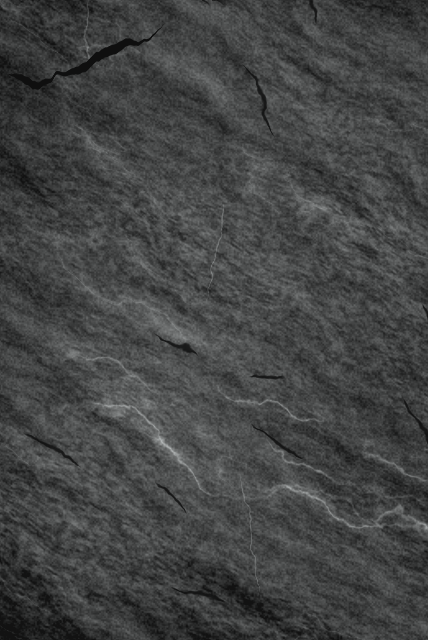
Write a Shadertoy shader that draws this texture.

```glsl
float hash(vec2 p) {
    vec3 q = fract(p.xyx * 0.1031);
    q += dot(q, q.yzx + 33.33);
    return fract((q.x + q.y) * q.z);
}

float noise(vec2 p) {
    vec2 i = floor(p), f = fract(p);
    f = f * f * (3.0 - 2.0 * f);
    return mix(mix(hash(i), hash(i + vec2(1, 0)), f.x),
               mix(hash(i + vec2(0, 1)), hash(i + vec2(1, 1)), f.x), f.y);
}

float fbm(vec2 p) {
    float sum = 0.0, amp = 0.5;
    for (int i = 0; i < 5; i++) {
        sum += amp * noise(p);
        p = mat2(1.6, 1.2, -1.2, 1.6) * p + 7.3;
        amp *= 0.5;
    }
    return sum;
}

mat2 rotation(float a) {
    return mat2(cos(a), -sin(a), sin(a), cos(a));
}

// Short tapered cracks, at most one per jittered grid cell
float cracks(vec2 p, float density, float tilt, float share, float thickness) {
    p += 0.04 * (vec2(fbm(p * 16.0), fbm(p * 16.0 + 40.0)) - 0.48);
    vec2 cell = floor(p * density);
    float mark = 0.0;
    for (int y = -1; y <= 1; y++)
    for (int x = -1; x <= 1; x++) {
        vec2 id = cell + vec2(x, y) + density * 13.0;
        if (hash(id + 3.7) > share) continue;
        vec2 jitter = 0.2 + 0.6 * vec2(hash(id + 11.0), hash(id + 23.0));
        vec2 d = p - (cell + vec2(x, y) + jitter) / density;
        d = rotation(tilt + 1.1 * (hash(id + 37.0) - 0.5)) * d;
        // rotation() maps the crack direction onto the x axis
        float along = abs(d.x) * density / mix(0.15, 0.4, hash(id + 51.0));
        float width = thickness * max(1.0 - along * along, 0.0);
        float body = 1.0 - smoothstep(width * 0.3, width + 0.0012, abs(d.y));
        mark = max(mark, body * (1.0 - smoothstep(0.7, 1.0, along)));
    }
    return mark;
}

// Bundle of pale strands falling to the right
float veinBand(vec2 p) {
    float glow = 0.0;
    for (int i = 0; i < 5; i++) {
        float f = float(i);
        float path = 0.52 - 0.41 * p.x - 0.028 * f
                   + 0.16 * (fbm(vec2(p.x * 6.0 + f * 17.0, p.y * 4.0)) - 0.48)
                   + 0.035 * (fbm(p * 28.0 + f * 5.0) - 0.48);
        float dist = abs(p.y - path);
        float patches = smoothstep(0.3, 0.75, noise(p * 11.0 + f * 9.0));
        glow += patches * (0.17 * exp(-dist * dist / 7e-6) + 0.05 * exp(-dist * 70.0));
    }
    return glow * smoothstep(0.04, 0.16, p.x);
}

// Long broken fissure climbing through the upper left
float fissure(vec2 p) {
    float path = 0.865 + 0.36 * p.x + 0.09 * (fbm(vec2(p.x * 14.0, 3.0)) - 0.48);
    float width = 0.011 * (noise(vec2(p.x * 22.0, 8.0)) - 0.25);
    float body = 1.0 - smoothstep(width - 0.001, width + 0.0012, abs(p.y - path));
    return body * step(0.0, width) * (1.0 - smoothstep(0.33, 0.37, p.x));
}

void mainImage(out vec4 fragColor, in vec2 fragCoord) {
    vec2 p = fragCoord / iResolution.y;
    vec2 grain = rotation(-0.5) * p;
    vec2 bent = grain + 0.05 * (vec2(fbm(p * 6.0), fbm(p * 6.0 + 20.0)) - 0.48);

    // Broad light, darker towards the corners
    vec2 c = (p - vec2(0.5 * iResolution.x / iResolution.y + 0.04, 0.53)) / vec2(0.5, 0.62);
    float tone = 0.295 - 0.12 * dot(c, c);
    tone += 0.2 * (fbm(bent * vec2(3.0, 6.0)) - 0.48);

    // Layered relief lit from above
    vec2 layer = bent * vec2(9.0, 22.0);
    tone += 0.32 * (fbm(layer) - fbm(layer + vec2(0.1, 0.3)));
    float rough = 0.5 + noise(bent * vec2(5.0, 9.0));

    // Fine streaks and grit
    tone += 0.13 * rough * (noise(bent * vec2(110.0, 260.0)) - 0.5);
    tone += 0.11 * (noise(p * 390.0) - 0.5);

    // Wispy pale crests
    float crest = abs(fbm(bent * vec2(8.0, 17.0) + 31.0) - 0.48);
    float wisps = smoothstep(0.45, 0.8, noise(bent * vec2(7.0, 12.0) + 5.0));
    tone += wisps * (0.09 * exp(-crest * 60.0) + 0.03 * exp(-crest * 12.0));
    tone += veinBand(p);
    tone += 0.13 * cracks(p + 0.31, 3.5, -1.25, 0.5, 0.0007);

    // Dark openings
    float gaps = max(fissure(p), 0.85 * cracks(p, 5.5, -0.75, 0.4, 0.0026));
    tone = mix(max(tone, 0.07), 0.06, gaps);

    fragColor = vec4(clamp(tone * vec3(0.985, 1.005, 1.005), 0.0, 1.0), 1.0);
}
```
